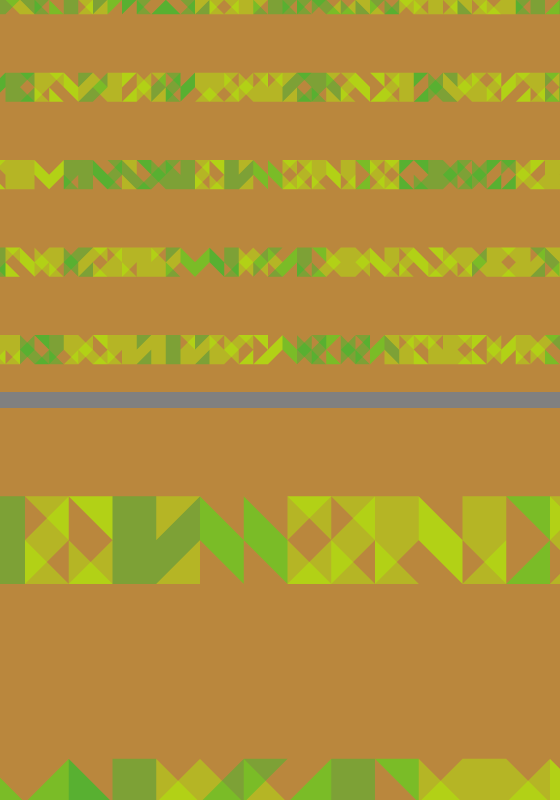
Top, the full canvas; bottom, a detail of the centre.
Reproduce this pattern procedurally as a WebGL 2 fragment shader.

```glsl
#version 300 es
precision highp float;
// Thin horizontal ribbons on a tan ground, each two cells tall and split in columns.
// Every column overlays two translucent shapes cut along cell diagonals, either a
// slanted bar or a pair of corner triangles, tinted yellow or green in short runs.

uniform vec2 u_resolution;
out vec4 outColor;

const float COLUMNS = 38.4;        // cells across the canvas
const float COLUMN_SHIFT = 0.37;   // first column edge, in cells
const float BAND_PERIOD = 6.0;     // ribbon spacing, in cells
const float BAND_CENTER = 2.9;     // lowest ribbon axis, in cells
const float OPACITY = 0.4;
const int SAMPLES = 4;             // antialiasing grid side

const vec3 TAN = vec3(0.73, 0.53, 0.24);
const vec3 YELLOW = vec3(0.68, 0.98, 0.0);
const vec3 GREEN = vec3(0.13, 0.78, 0.165);

float hash(vec2 p, float seed) {
    vec3 q = fract(vec3(p, seed) * vec3(0.1031, 0.1137, 0.0973));
    q += dot(q, q.yzx + 33.33);
    return fract((q.x + q.y) * q.z);
}

// Value noise along one ribbon
float runNoise(float x, float row, float seed) {
    float i = floor(x);
    return mix(hash(vec2(i, row), seed), hash(vec2(i + 1.0, row), seed),
               smoothstep(0.0, 1.0, x - i));
}

// 0 for yellow, 1 for green; neighbouring columns tend to agree
float layerTone(vec2 id, float seed) {
    float trend = runNoise(id.x / 3.0, id.y, 5.0);
    float jitter = hash(id, seed) - 0.5;
    return step(0.52, trend + 0.6 * jitter);
}

// q.x in 0..1 across the column, q.y in -1..1 over the ribbon
float diagonalShape(vec2 q, vec2 id, float seed) {
    float flipTop = step(0.5, hash(id, seed + 1.0));
    float flipBottom = step(0.5, hash(id, seed + 2.0));
    float barX = mix(q.x, 1.0 - q.x, flipTop);
    float bar = step(abs(q.y - barX + 0.5), 0.5);
    float capX = mix(q.x, 1.0 - q.x, q.y > 0.0 ? flipTop : flipBottom);
    float caps = step(capX, abs(q.y));
    return hash(id, seed) < 0.52 ? bar : caps;
}

vec3 tint(vec3 under, float tone, float coverage) {
    return mix(under, mix(YELLOW, GREEN, tone), OPACITY * coverage);
}

vec3 ribbons(vec2 cell) {
    float x = cell.x - COLUMN_SHIFT;
    float y = cell.y - BAND_CENTER + 0.5 * BAND_PERIOD;
    vec2 id = vec2(floor(x), floor(y / BAND_PERIOD)) + 7.0;
    vec2 q = vec2(fract(x), mod(y, BAND_PERIOD) - 0.5 * BAND_PERIOD);
    if (abs(q.y) > 1.0) return TAN;

    // Green always lies above yellow
    float toneA = layerTone(id, 11.0);
    float toneB = layerTone(id, 23.0);
    vec3 color = tint(TAN, min(toneA, toneB), diagonalShape(q, id, 31.0));
    return tint(color, max(toneA, toneB), diagonalShape(q, id, 47.0));
}

void main() {
    // Average a small grid of samples for smooth edges
    vec3 sum = vec3(0.0);
    for (int j = 0; j < SAMPLES; j++) {
        for (int i = 0; i < SAMPLES; i++) {
            vec2 offset = (vec2(i, j) + 0.5) / float(SAMPLES) - 0.5;
            sum += ribbons((gl_FragCoord.xy + offset) / u_resolution.x * COLUMNS);
        }
    }
    outColor = vec4(sum / float(SAMPLES * SAMPLES), 1.0);
}
```
